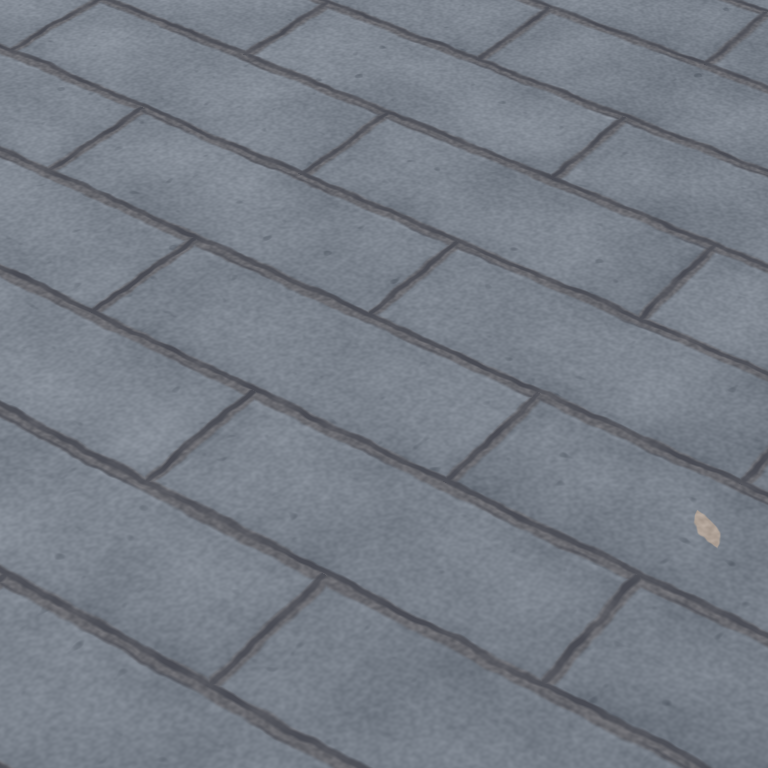
Give the GLSL for this texture, as a Shadertoy shader.

```glsl
// Blue-grey paving blocks in running bond, seen obliquely from above.
// A projective map takes the canvas to paving units (block lengths, courses);
// signed distances give the joints, gradient noise gives grain, stains and wear.

const vec2  HORIZON      = vec2(-0.078, 1.8333); // tilt and offset of the vanishing line
const vec2  COURSE_LINE  = vec2(-0.405, 0.0574); // slope and offset of the course 1 edge
const vec2  HEAD_LINE    = vec2(0.729, -0.5163); // slope and offset of a head joint
const float COURSE_SCALE = 16.07;
const float BLOCK_SCALE  = 4.31;
const float BLOCK_ASPECT = 2.85;   // block length over course height
const float BOND_SHIFT   = 0.48;   // shift of each course, in block lengths
const float BED_WIDTH    = 0.052;  // half widths, in course heights
const float HEAD_WIDTH   = 0.043;
const float CRACK_WIDTH  = 0.020;
const float JOINT_WOBBLE = 0.022;
const float GRAIN        = 0.060;
const float CLOUDING     = 0.050;
const float BLOCK_TINT   = 0.018;

const vec3 STONE  = vec3(0.482, 0.512, 0.553);
const vec3 MORTAR = vec3(0.405, 0.405, 0.425);
const vec3 CRACK  = vec3(0.285, 0.295, 0.330);
const vec3 LEAF   = vec3(0.670, 0.620, 0.580);

const vec2  LEAF_POS   = vec2(0.921, 0.311);
const vec2  LEAF_SIZE  = vec2(0.012, 0.028);
const float LEAF_ANGLE = 0.42;

vec2 hash2(vec2 p) {
    vec3 h = fract(p.xyx * vec3(0.1031, 0.1030, 0.0973));
    h += dot(h, h.yzx + 33.33);
    return fract((h.xx + h.yz) * h.zy);
}

float cornerSlope(vec2 cell, vec2 offset, vec2 f) {
    float angle = 6.2832 * hash2(cell + offset).x;
    return dot(vec2(cos(angle), sin(angle)), f - offset);
}

// Gradient noise, roughly -0.7 to 0.7
float noise(vec2 p) {
    vec2 cell = floor(p), f = p - cell;
    vec2 w = f * f * f * (f * (f * 6.0 - 15.0) + 10.0);
    vec2 e = vec2(0.0, 1.0);
    return mix(mix(cornerSlope(cell, e.xx, f), cornerSlope(cell, e.yx, f), w.x),
               mix(cornerSlope(cell, e.xy, f), cornerSlope(cell, e.yy, f), w.x), w.y);
}

float fbm(vec2 p) {
    float sum = 0.0, amp = 1.0;
    for (int i = 0; i < 4; i++) {
        sum += amp * noise(p);
        p = mat2(1.6, 1.2, -1.2, 1.6) * p + 7.3;
        amp *= 0.55;
    }
    return sum;
}

// Canvas (0..1) to paving plane: x in block lengths, y in courses, downwards
vec2 toPaving(vec2 p) {
    float down = 1.0 - p.y;
    float depth = down + HORIZON.x * p.x + HORIZON.y;
    float block = BLOCK_SCALE * (down + HEAD_LINE.x * p.x + HEAD_LINE.y) / depth;
    float course = 1.0 + COURSE_SCALE * (down + COURSE_LINE.x * p.x + COURSE_LINE.y) / depth;
    return vec2(block, course);
}

// Soft-edged stripe of the given half width
float stripe(float d, float halfWidth, float blur) {
    return 1.0 - smoothstep(halfWidth - blur, halfWidth + blur, abs(d));
}

void mainImage(out vec4 fragColor, in vec2 fragCoord) {
    vec2 p = fragCoord / iResolution.xy;
    vec2 paving = toPaving(p);
    vec2 q = paving * vec2(BLOCK_ASPECT, 1.0);
    float blur = max(fwidth(q.y), 0.012);

    // Running bond: block identity and signed distances to its joints
    float course = floor(paving.y);
    float along = paving.x - BOND_SHIFT * (course - 1.0);
    vec2 id = vec2(floor(along), course);
    float wobble = JOINT_WOBBLE * (noise(q * 3.0) + 0.6 * noise(q * 11.0));
    float head = (along - round(along)) * BLOCK_ASPECT + wobble;
    float bed = paving.y - round(paving.y) + wobble;
    float edge = min(abs(head), abs(bed));

    // Stone: block tint, broad light falloff, clouds, grain and pits
    float grain = noise(q * 17.0) * 0.6 + noise(q * 31.0 + 5.0) * 0.7;
    float clouds = fbm(q * 1.3 + 3.0 * hash2(id + 40.0));
    float tone = BLOCK_TINT * (hash2(id + 17.0).y - 0.5)
               + 0.030 * (p.y - 0.5) - 0.022 * (p.x - 0.5)
               + CLOUDING * clouds + GRAIN * grain;
    float pits = smoothstep(0.42, 0.60, noise(q * 9.0 + 21.0));
    tone -= 0.07 * pits;
    tone -= (0.055 + 0.06 * noise(q * 4.0)) * exp(-9.0 * edge);
    vec3 color = STONE + tone;

    // Worn pale arris on the near side of the joints
    float arris = max(stripe(bed - 0.085, 0.018, 0.025), stripe(head - 0.080, 0.016, 0.025));
    color += 0.035 * arris * (0.6 + noise(q * 5.0));

    // Mortar band with a dark, broken crack along its far side
    float mortar = max(stripe(bed - 0.012, BED_WIDTH, blur * 1.3),
                       stripe(head, HEAD_WIDTH, blur * 1.3));
    color = mix(color, MORTAR + 0.10 * grain * vec3(1.0, 0.95, 0.9), 0.9 * mortar);
    float wander = 0.025 * noise(q * 2.3 + 9.0);
    float crack = max(stripe(bed + 0.014 + wander, CRACK_WIDTH, blur),
                      stripe(head + 0.012 + wander, CRACK_WIDTH, blur));
    float seam = stripe(bed - 0.055 + wander, 0.010, blur) * smoothstep(-0.1, 0.3, noise(q * 1.7));
    float broken = 0.80 + 0.6 * noise(q * 4.5 + 13.0);
    color = mix(color, CRACK, clamp(max(crack * broken, 0.6 * seam), 0.0, 1.0));

    // One small dry leaf
    float c = cos(LEAF_ANGLE), s = sin(LEAF_ANGLE);
    vec2 l = mat2(c, -s, s, c) * (p - LEAF_POS) / LEAF_SIZE;
    l.x += 0.25 * sin(2.5 * l.y);
    float leaf = abs(l.x) + l.y * l.y - 1.0 + 0.25 * noise(p * 90.0);
    color = mix(color, LEAF + 0.08 * grain, 1.0 - smoothstep(-0.15, 0.15, leaf));

    fragColor = vec4(clamp(color, 0.0, 1.0), 1.0);
}
```
